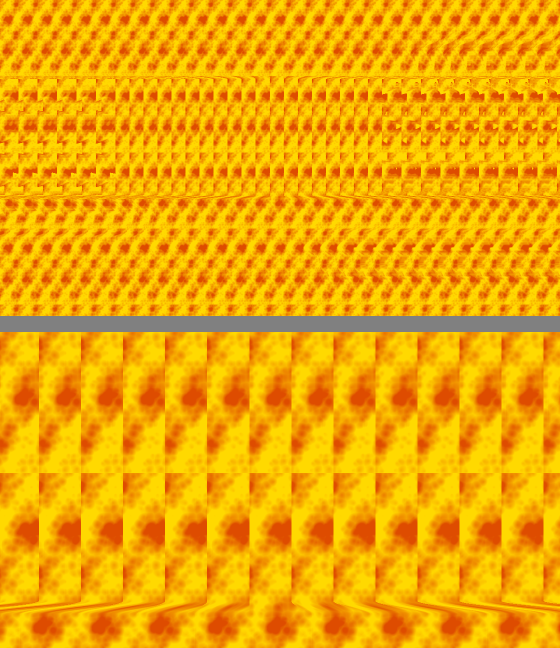
Top: the whole. Bottom: its middle third, enlarged.
Write a Shadertoy shader that draws this pattern.

```glsl
// Fiery stereogram: a narrow flame tile repeated in strips whose spacing follows a hidden relief.
#define STRIP 0.0616       // flat strip spacing, in canvas heights
#define TILE_HEIGHT 0.241  // vertical repeat of the flame tile
#define RELIEF 0.28        // spacing lost at full depth
#define SEED_LEFT -0.0324  // left edge of the central seed strip
#define BLOB_SIZE 0.31     // ember radius, in strip widths
#define EDGE_SOFT 0.007    // softness of the relief outline
#define WOBBLE 0.022       // unevenness of the relief outline
#define CONTRAST 1.35      // spread of the heat about its mean
#define STREAK 0.16        // strength of the bright diagonal filaments
#define COARSE vec2(3.0, 11.0)
#define FINE vec2(7.0, 28.0)

const float TAU = 6.28318;

vec2 hash2(vec2 p) {
    return fract(sin(vec2(dot(p, vec2(127.1, 311.7)),
                          dot(p, vec2(269.5, 183.3)))) * 4375.85);
}

// Nearness to cell centres; wraps horizontally over the tile
float cellNoise(vec2 uv, vec2 grid) {
    vec2 p = uv * grid, base = floor(p);
    float nearest = 2.0;
    for (int j = -1; j <= 1; j++)
    for (int i = -1; i <= 1; i++) {
        vec2 cell = base + vec2(i, j);
        vec2 id = vec2(mod(cell.x, grid.x), cell.y);
        nearest = min(nearest, length(cell + 0.1 + 0.8 * hash2(id) - p));
    }
    return 1.0 - nearest;
}

// Five staggered embers per tile, alternately faint and strong
float embers(vec2 uv) {
    float sum = 0.0;
    float aspect = TILE_HEIGHT / STRIP;
    for (int k = 0; k < 5; k++) {
        float row = float(k), strong = mod(row, 2.0);
        vec2 centre = vec2(0.5 - 0.5 * strong, (row + 0.28) / 5.0);
        centre.x += 0.08 * sin(row * 2.3);
        vec2 d = uv - centre;
        d.x -= floor(d.x + 0.5);
        d.y *= aspect;
        d.x += 0.3 * d.y;
        float strength = 0.58 + 0.24 * strong + 0.05 * row * strong;
        sum += strength * exp(-dot(d, d) / (BLOB_SIZE * BLOB_SIZE));
    }
    return sum;
}

// Bright filaments crossing between the embers, the rising ones stronger
float filaments(vec2 uv) {
    float warp = 0.06 * sin(TAU * (uv.x + 4.0 * uv.y));
    float rising = 0.5 + 0.5 * cos(TAU * (uv.x + 2.5 * uv.y - 0.14 + warp));
    float falling = 0.5 + 0.5 * cos(TAU * (uv.x - 2.5 * uv.y - 0.86 - warp));
    return pow(rising, 4.0) + 0.6 * pow(falling, 4.0);
}

float raised(float dist) {
    return 1.0 - smoothstep(-EDGE_SOFT, EDGE_SOFT, dist);
}

// Hidden relief: one wide slab and three shallow lobes
float depth(vec2 p) {
    float ripple = sin(p.y * 43.0) + 0.6 * sin(p.y * 97.0 + p.x * 11.0);
    vec2 q = p + vec2(WOBBLE * ripple, 0.0);
    vec2 box = abs(q - vec2(-0.107, 0.434)) - vec2(0.42, 0.19);
    float d = raised(max(box.x, box.y));
    d = max(d, 0.6 * raised(length(q - vec2(0.5, 0.2)) - 0.09));
    d = max(d, 0.5 * raised(length(q - vec2(0.15, 0.8)) - 0.08));
    return max(d, 0.5 * raised(length(q - vec2(-0.45, 0.69)) - 0.06));
}

float spacing(vec2 p) {
    return STRIP * (1.0 - RELIEF * depth(p));
}

// Step from strip to strip until the central seed strip is reached
float seedX(vec2 p) {
    float seedRight = SEED_LEFT + spacing(vec2(0.0, p.y));
    for (int i = 0; i < 24; i++) {
        if (p.x >= seedRight) p.x -= spacing(p - vec2(0.5 * STRIP, 0.0));
        else if (p.x < SEED_LEFT) p.x += spacing(p + vec2(0.5 * STRIP, 0.0));
        else break;
    }
    return p.x;
}

vec3 flame(float heat) {
    float h = clamp(heat, 0.0, 1.0);
    return vec3(1.0 - 0.13 * pow(h, 1.2), 0.85 - 0.55 * h, 0.0);
}

vec3 pattern(vec2 p) {
    vec2 uv = vec2(fract(seedX(p) / STRIP), fract(p.y / TILE_HEIGHT));
    vec2 slanted = vec2(fract(uv.x + uv.y), uv.y);
    float coarse = cellNoise(slanted, COARSE);
    float fine = cellNoise(uv, FINE);
    float heat = 0.95 * embers(uv) * (0.4 + 0.8 * coarse);
    heat += 0.36 * (coarse - 0.5) + 0.34 * (fine - 0.55);
    heat += STREAK * (0.43 - filaments(uv)) + 0.07;
    return flame(0.3 + CONTRAST * (heat - 0.3));
}

void mainImage(out vec4 fragColor, in vec2 fragCoord) {
    vec3 color = vec3(0.0);
    // Four samples per pixel smooth the strip seams
    for (int k = 0; k < 4; k++) {
        vec2 pos = fragCoord + 0.5 * vec2(k % 2, k / 2) - 0.25;
        vec2 p = (pos - vec2(0.5, 0.0) * iResolution.xy) / iResolution.y;
        color += pattern(vec2(p.x, 1.0 - p.y));
    }
    fragColor = vec4(color * 0.25, 1.0);
}
```
